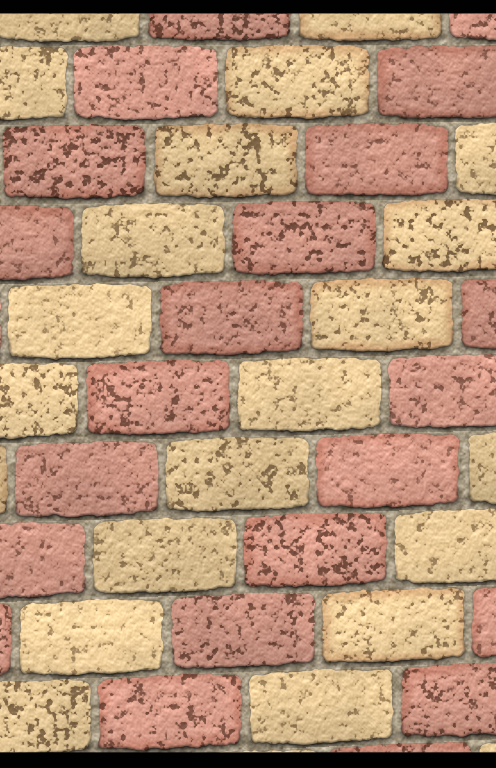
This texture is drawn by a Shadertoy shader. Its source:

```glsl
// A wall of rough split-face bricks, cream and pink alternating in running bond.
// Each brick is a bulged rounded box in a slightly skewed grid; value noise adds
// pits, relief and chipped edges, and every brick shades the mortar below it.

float hash(vec2 p) {
    vec3 q = fract(p.xyx * vec3(0.1031, 0.1030, 0.0973));
    q += dot(q, q.yzx + 33.33);
    return fract((q.x + q.y) * q.z);
}

float noise(vec2 p) {
    vec2 i = floor(p), f = fract(p);
    f = f * f * (3.0 - 2.0 * f);
    return mix(mix(hash(i), hash(i + vec2(1, 0)), f.x),
               mix(hash(i + vec2(0, 1)), hash(i + vec2(1, 1)), f.x), f.y);
}

// Height of the granular surface
float grain(vec2 p) {
    return 0.5 * noise(p * 125.0) + 0.3 * noise(p * 240.0 + 7.0) + 0.2 * noise(p * 430.0 + 19.0);
}

float roundBox(vec2 p, vec2 halfSize, float radius) {
    vec2 q = abs(p) - halfSize + radius;
    return length(max(q, 0.0)) + min(max(q.x, q.y), 0.0) - radius;
}

void mainImage(out vec4 fragColor, in vec2 fragCoord) {
    // Units of canvas height, y running down
    float px = 1.0 / iResolution.y;
    vec2 p = vec2(fragCoord.x, iResolution.y - fragCoord.y) * px;

    // Courses rise to the right, more so lower down
    vec2 cell = vec2(0.1966, 0.1020);
    float slope = 0.045 * p.y * (p.x - 0.323);
    float rowPos = (p.y + slope - 0.0586) / cell.y + 1.0;
    float row = floor(rowPos);
    float even = 1.0 - mod(row, 2.0);
    float colPos = (p.x - 0.0885 - 0.0039 * row) / cell.x - 0.5 * even;
    float col = floor(colPos);
    vec2 id = vec2(col, row) + 20.0;
    float tone = hash(id), rough = hash(id + 41.0), stained = hash(id + 83.0);

    // Brick outline: arched, sagging at the middle and chipped
    vec2 local = (vec2(colPos - col, rowPos - row) - 0.5) * cell;
    local += vec2(0.0, 0.0025) + 0.002 * (vec2(tone, rough) - 0.5);
    float across = local.x / 0.0925;
    vec2 halfSize = vec2(0.0925, 0.0435 + 0.0040 * (1.0 - across * across));
    float d = roundBox(local, halfSize, 0.009);
    d += 0.0035 * (noise(p * 70.0) - 0.5) + 0.002 * (noise(p * 190.0) - 0.5);

    // Surface relief lit from above, and pits
    float g = grain(p);
    float relief = g - grain(p - vec2(0.0008, 0.0028));
    float pitLevel = mix(0.34, 0.45, rough);
    float pit = 1.0 - smoothstep(pitLevel - 0.14, pitLevel, g);
    float blotch = noise(p * 22.0 + id) - 0.5;

    // Brick colour with tonal variation
    float pink = 1.0 - mod(col + floor(row * 0.5), 2.0);
    vec3 brick = mix(vec3(0.88, 0.765, 0.575), vec3(0.81, 0.585, 0.515), pink);
    brick *= 0.94 + 0.12 * tone + 0.10 * blotch;
    brick += 0.28 * relief + 0.10 * (g - 0.5);
    brick = mix(brick, brick * vec3(0.56, 0.51, 0.47), pit * (0.55 + 0.4 * rough));

    // Weathered rims, pale upper face, darker underside
    float rim = smoothstep(-0.016, 0.0, d + 0.012 * blotch) * step(0.45, stained);
    brick *= 1.0 - rim * vec3(0.10, 0.17, 0.20);
    float down = local.y / halfSize.y;
    brick *= 1.03 - 0.07 * smoothstep(-0.6, 1.0, down);
    brick *= 1.0 - 0.40 * smoothstep(-0.004, 0.0, d) * smoothstep(0.3, 0.9, down);

    // Sandy mortar, shadowed beneath the overhang and at the joint sides
    vec3 mortar = vec3(0.67, 0.62, 0.53) + 0.35 * (g - 0.5) + 0.25 * relief;
    float under = smoothstep(0.75, 0.98, down) * (1.0 - 0.45 * across * across);
    mortar *= 1.0 - 0.80 * clamp(under, 0.0, 1.0) * exp(-max(d, 0.0) / 0.005);
    mortar *= 1.0 - 0.28 * exp(-max(d, 0.0) / 0.0015);

    vec3 color = mix(brick, mortar, smoothstep(-0.7 * px, 0.7 * px, d));

    // Black bands at top and bottom
    float inside = smoothstep(-px, px, p.y - 0.0175) * smoothstep(-px, px, 0.9795 - p.y);
    fragColor = vec4(mix(vec3(0.005), clamp(color, 0.0, 1.0), inside), 1.0);
}
```
